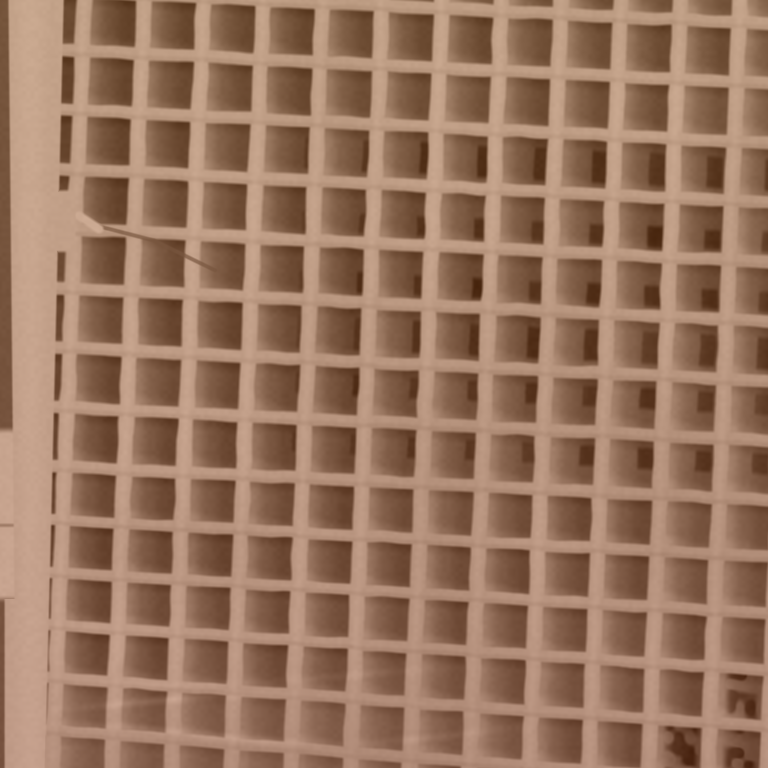
This pattern is drawn by a three.js fragment shader. Its source:

```glsl
// A tilted, tan egg-crate lattice about twelve holes across and thirteen down, beside an upright frame.
// A sheared grid gives each hole its cell; depth shading, parallax patches and noise vary the tone,
// and one tone ramp colours everything.
varying vec2 vUv;

float hash(vec2 p) {
  return fract(sin(dot(p, vec2(127.1, 311.7))) * 43758.545);
}

float noise(vec2 p) {
  vec2 i = floor(p), f = fract(p);
  f = f * f * (3.0 - 2.0 * f);
  return mix(mix(hash(i), hash(i + vec2(1.0, 0.0)), f.x),
             mix(hash(i + vec2(0.0, 1.0)), hash(i + 1.0), f.x), f.y);
}

// Soft interval: 1 between a and b
float band(float x, float a, float b, float soft) {
  return smoothstep(a - soft, a + soft, x) - smoothstep(b - soft, b + soft, x);
}

float segment(vec2 p, vec2 a, vec2 b) {
  vec2 d = b - a;
  return length(p - a - d * clamp(dot(p - a, d) / dot(d, d), 0.0, 1.0));
}

// Sheared lattice coordinates; rows tighten in the lower part
vec2 lattice(vec2 p) {
  float x = p.x - 0.143;
  float drop = p.y - 0.047 * x;
  float row = drop < 0.6187 ? (drop + 0.0013) / 0.0775
                            : 8.0 + (drop - 0.6187) / (0.069 + 0.0056 * x);
  return vec2((p.x + 0.042 * p.y - 0.12) / 0.0776, row);
}

// Tone inside a hole, q from 0 to 1 rightward and downward
float holeTone(vec2 q, vec2 id) {
  float tone = mix(0.61, 0.50, smoothstep(0.0, 0.4, q.x));
  tone -= 0.075 * smoothstep(0.3, 0.85, q.x);
  tone -= 0.06 * (1.0 - smoothstep(0.0, 0.28, q.y));
  tone += 0.05 * smoothstep(0.75, 1.0, q.y + 0.15 * (0.5 - q.x));
  tone += 0.04 * (hash(id) - 0.5) + 0.003 * (id.x - 5.0);

  // Dark patches behind the middle rows, widening to the right
  float middle = step(1.5, id.y) * step(id.y, 7.5);
  float swing = sin((id.y - 2.0) * 1.0472);
  float centre = 0.55 + 0.2 * swing;
  float tall = 0.34 - 0.14 * abs(swing);
  float start = 1.0 - 0.045 * (id.x - 1.0);
  float patchMask = band(q.x, start, start + 0.36, 0.05) * band(q.y, centre - tall, centre + tall, 0.07);
  patchMask *= middle * smoothstep(1.0, 5.0, id.x) * (0.6 + 0.4 * hash(id + 7.0));
  tone -= 0.13 * patchMask;

  // Mottled clutter in the lower right corner
  float corner = step(9.5, id.x) * step(10.5, id.y) * step(22.0, id.x + id.y - 0.1 + step(10.5, id.y));
  tone -= corner * 0.16 * smoothstep(0.3, 0.7, noise(q * 4.0 + id * 5.0)) * band(q.x, 0.2, 0.9, 0.1);
  return tone;
}

void main() {
  vec2 p = vec2(vUv.x, 1.0 - vUv.y);
  vec2 wobble = vec2(noise(p * 40.0), noise(p * 40.0 + 9.0)) - 0.5;
  vec2 grid = lattice(p) + 0.13 + 0.03 * wobble;
  vec2 id = floor(grid), f = fract(grid);

  // Bars, with a highlight down the middle and a slightly dim underside
  float tone = 0.755 - 0.05 * p.x * p.y - 0.02 * p.y + 0.04 * (noise(p * 7.0) - 0.5);
  tone += 0.025 * (1.0 - smoothstep(0.0, 0.12, min(f.x, 1.0 - f.x)));
  tone -= 0.035 * band(f.y, 0.05, 0.13, 0.04);

  // Holes
  vec2 q = (f - 0.13) / vec2(0.74, 0.79);
  float hole = band(f.x, 0.13, 0.87, 0.035) * band(f.y, 0.13, 0.92, 0.035);
  tone = mix(tone, holeTone(q, id), hole);

  // Haze and pale reflected streaks near the bottom
  float haze = smoothstep(0.8, 0.98, p.y) * (1.0 - smoothstep(0.45, 0.8, p.x));
  tone = mix(tone, 0.64, 0.3 * haze);
  for (int i = 0; i < 3; i++) {
    float k = float(i);
    float y = 0.88 + 0.038 * k + 0.012 * sin(p.x * (7.0 + k) + 2.0 * k);
    float streak = band(p.y, y - 0.004, y + 0.004, 0.005) * band(p.x, 0.1, 0.62, 0.1);
    tone += 0.07 * streak * noise(vec2(p.x * 9.0, k * 4.0));
  }

  // Thin hanging wire with a pale end
  float wire = min(segment(p, vec2(0.13, 0.295), vec2(0.20, 0.313)),
                   segment(p, vec2(0.20, 0.313), vec2(0.28, 0.352)));
  tone = mix(tone, 0.47, 0.7 * (1.0 - smoothstep(0.001, 0.004, wire)));
  float tip = segment(p, vec2(0.103, 0.281), vec2(0.129, 0.298));
  tone = mix(tone, 0.8, 1.0 - smoothstep(0.003, 0.008, tip));

  // Upright frame and its clip
  float right = 0.083 - 0.024 * p.y;
  float clip = band(p.x, 0.07, 0.098, 0.002) * band(p.y, 0.248, 0.328, 0.003);
  float frame = 1.0 - smoothstep(right - 0.002, right + 0.002, p.x);
  float frameTone = 0.765 - 0.02 * p.y + 0.025 * band(p.x, 0.025, 0.055, 0.015);
  tone = mix(tone, frameTone, max(frame, clip));

  // Dark gap left of the frame, interrupted by a pale block with a seam
  float block = band(p.y, 0.56, 0.78, 0.006);
  float left = mix(0.011 + 0.01 * p.y, 0.006, step(0.78, p.y));
  float gap = 1.0 - smoothstep(left - 0.002, left + 0.002, p.x);
  float blockTone = 0.78 - 0.15 * band(p.y, 0.682, 0.686, 0.002);
  tone = mix(tone, mix(0.46, blockTone, block), gap);

  // Fine grain, then the tan ramp, pinker toward the bottom
  tone += 0.02 * (noise(p * 190.0) - 0.5);
  vec3 colour = vec3(tone, tone - 0.135, tone - 0.225);
  colour += vec3(0.005, -0.012, 0.012) * (p.y - 0.4);
  gl_FragColor = vec4(colour, 1.0);
}
```
